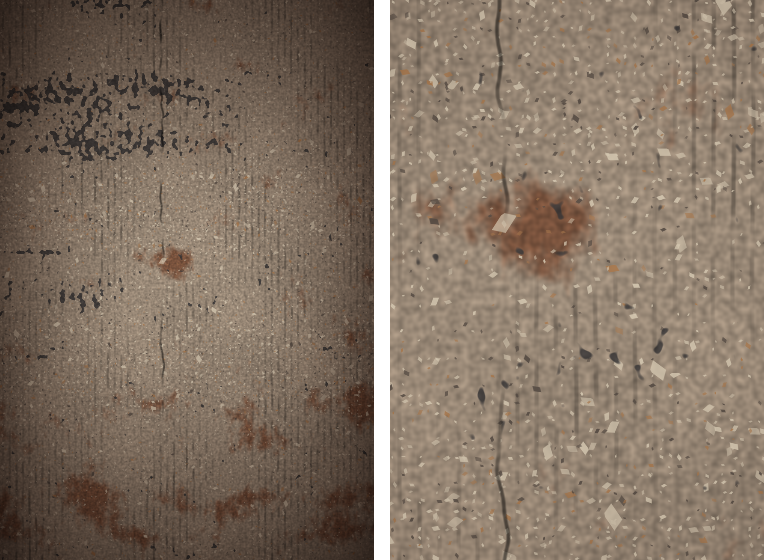
Left: the whole. Right: its middle third, enlarged.
Reproduce this texture procedurally as a Shadertoy shader.

```glsl
// Weathered grooved concrete with pale aggregate, tar spots, rust stains and a dark vignette.

const vec3 CONCRETE = vec3(0.605, 0.540, 0.470);
const vec3 PALE_STONE = vec3(0.84, 0.79, 0.70);
const vec3 OCHRE_STONE = vec3(0.66, 0.47, 0.30);
const vec3 DARK_STONE = vec3(0.33, 0.29, 0.26);
const vec3 TAR = vec3(0.225, 0.215, 0.215);
const vec3 RUST = vec3(0.43, 0.25, 0.16);

vec2 hash2(vec2 p) {
    vec3 q = fract(vec3(p.xyx) * vec3(0.1031, 0.1030, 0.0973));
    q += dot(q, q.yzx + 33.33);
    return fract((q.xx + q.yz) * q.zy);
}

vec2 gradientAt(vec2 cell) {
    float angle = 6.2832 * hash2(cell).x;
    return vec2(cos(angle), sin(angle));
}

// Gradient noise, roughly -0.7 to 0.7
float noise(vec2 p) {
    vec2 i = floor(p), f = fract(p);
    vec2 u = f * f * f * (f * (f * 6.0 - 15.0) + 10.0);
    vec2 e = vec2(1.0, 0.0);
    float low = mix(dot(gradientAt(i), f), dot(gradientAt(i + e), f - e), u.x);
    float high = mix(dot(gradientAt(i + e.yx), f - e.yx), dot(gradientAt(i + 1.0), f - 1.0), u.x);
    return mix(low, high, u.y);
}

float fbm(vec2 p) {
    return noise(p) + 0.5 * noise(p * 2.1 + 17.3) + 0.25 * noise(p * 4.3 + 41.7);
}

// Soft-edged interval from lo to hi
float band(float x, float lo, float hi, float soft) {
    return smoothstep(lo - soft, lo + soft, x) * (1.0 - smoothstep(hi - soft, hi + soft, x));
}

// Angular chips, one per occupied cell: x = coverage, y = random tone
vec2 chips(vec2 p, float scale, float density, float pixel) {
    vec2 cell = floor(p * scale) + scale * 3.0;
    vec2 place = hash2(cell), trait = hash2(cell + 71.0), pick = hash2(cell + 139.0);
    vec2 q = fract(p * scale) - mix(vec2(0.33), vec2(0.67), place);
    float angle = 6.2832 * trait.x;
    q = mat2(cos(angle), sin(angle), -sin(angle), cos(angle)) * q;
    float radius = mix(0.11, 0.27, trait.y * trait.y);
    float d = max(abs(q.x), abs(0.5 * q.x + 1.35 * q.y));
    d = max(d, 0.85 * (q.x + q.y)) - radius;
    float edge = 0.7 * pixel * scale;
    return vec2((1.0 - smoothstep(-edge, edge, d)) * step(pick.x, density), pick.y);
}

vec3 addChips(vec3 color, vec2 p, float gravel, float pixel) {
    for (int i = 0; i < 4; i++) {
        float k = float(i);
        float scale = 46.0 * pow(1.6, k);
        float density = mix(0.01 + 0.06 * k, 0.13 + 0.10 * k, gravel);
        vec2 chip = chips(p + 0.37 * k, scale, density, pixel);
        vec3 stone = mix(PALE_STONE, OCHRE_STONE, step(0.86 - 0.08 * k, chip.y));
        stone = mix(stone, DARK_STONE, step(1.0 - 0.07 * k, chip.y));
        color = mix(color, stone, chip.x * mix(0.45, 0.9, fract(chip.y * 7.0)));
    }
    return color;
}

// Broken vertical saw grooves
float grooves(vec2 p, float pixel) {
    float period = 0.0117;
    float x = p.x + 0.0015 * noise(p * vec2(30.0, 9.0));
    float d = abs(fract(x / period) - 0.5) * period;
    float line = 1.0 - smoothstep(0.0005, 0.0014 + pixel, d);
    float wear = smoothstep(-0.35, 0.45, noise(p * vec2(9.0, 4.0)) + 0.35 * (p.x - 0.25));
    return line * wear * smoothstep(-0.4, 0.4, noise(p * vec2(85.0, 45.0)));
}

float crack(vec2 p, float pixel) {
    float x = 0.29 + 0.008 * noise(vec2(p.y * 9.0, 3.5)) + 0.005 * noise(vec2(p.y * 45.0, 8.5));
    float line = 1.0 - smoothstep(0.0003, 0.0013 + pixel, abs(p.x - x));
    return line * smoothstep(-0.35, 0.25, noise(vec2(p.y * 22.0, 5.5))) * smoothstep(0.18, 0.3, p.y);
}

float tarSpots(vec2 p) {
    float leftward = 1.0 - smoothstep(0.15, 0.62, p.x);
    float cover = 0.43 * band(p.y, 0.72, 0.87, 0.012) * leftward;
    cover += 0.40 * band(p.y, 0.95, 1.02, 0.02) * band(p.x, 0.13, 0.28, 0.03);
    cover += 0.25 * band(p.y, 0.45, 0.51, 0.02) * leftward;
    cover += 0.45 * band(p.y, 0.547, 0.553, 0.003) * (1.0 - smoothstep(0.09, 0.15, p.x));
    float clumps = 0.45 * noise(p * vec2(9.0, 17.0) + 6.2);
    float spots = 0.8 * noise(p * vec2(85.0, 65.0)) + 0.4 * noise(p * 150.0);
    return smoothstep(0.48, 0.60, spots + clumps + cover);
}

float rustStain(vec2 p) {
    float cover = 0.42 * band(p.y, 0.03, 0.13, 0.03) + 0.23 * band(p.y, 0.19, 0.29, 0.03);
    cover += 0.28 * smoothstep(0.60, 0.66, p.x) * band(p.y, 0.22, 0.56, 0.04);
    cover += 0.50 * exp(-dot(p - vec2(0.315, 0.54), p - vec2(0.315, 0.54)) / 0.0015);
    float patches = 0.8 * noise(p * vec2(11.0, 13.0) + 2.7) + 0.35 * fbm(p * vec2(60.0, 38.0));
    return smoothstep(0.25, 0.70, patches + cover);
}

void mainImage(out vec4 fragColor, in vec2 fragCoord) {
    float pixel = 1.0 / iResolution.y;
    vec2 p = fragCoord * pixel;
    vec2 e = abs(2.0 * fragCoord / iResolution.xy - 1.0);

    // Sandy ground
    float grain = 0.20 * noise(p * 260.0) + 0.16 * noise(p * 140.0 + 9.1);
    vec3 color = CONCRETE * (1.0 + grain + 0.07 * fbm(p * 7.0));
    color *= 1.0 - 0.30 * grooves(p, pixel);

    // Stains and aggregate
    color = mix(color, RUST * (1.0 + 1.5 * grain), 0.75 * rustStain(p));
    float gravel = band(p.y, 0.56, 0.70, 0.04) + band(p.y, 0.28, 0.43, 0.05);
    color = addChips(color, p, gravel, pixel);
    color = mix(color, TAR * (1.0 + grain), 0.88 * tarSpots(p));
    color *= 1.0 - 0.5 * crack(p, pixel);

    // Vignette, warmer where darker
    float light = exp(-0.62 * e.y * e.y - 0.62 * e.x * e.x * e.x);
    color *= pow(vec3(light), vec3(1.0, 1.13, 1.18));
    fragColor = vec4(clamp(color, 0.0, 1.0), 1.0);
}
```
